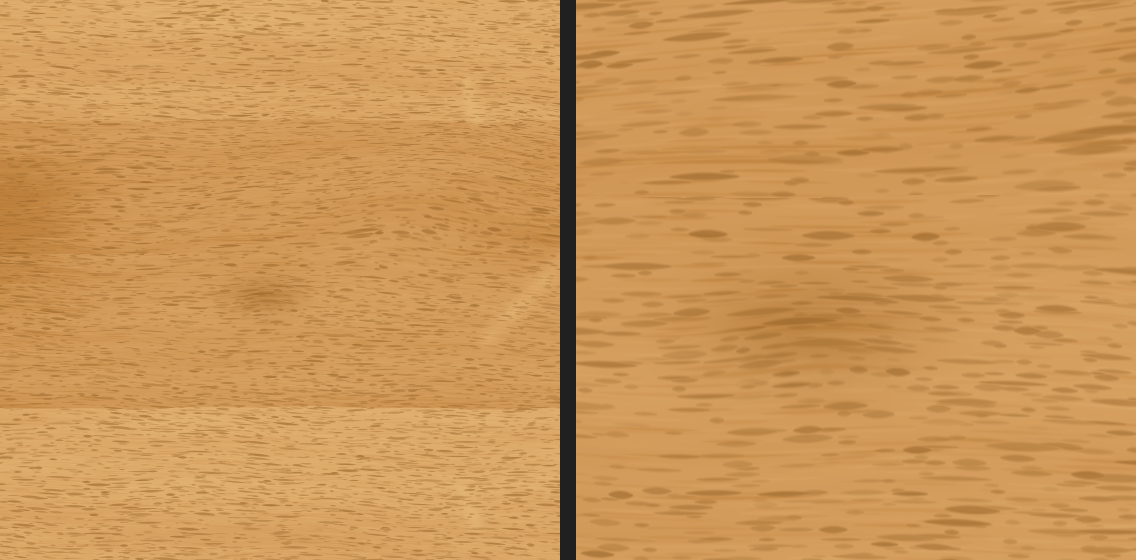
Left: the whole. Right: its middle third, enlarged.
A three.js fragment shader for this texture:

```glsl
#define LIGHT vec3(0.885, 0.700, 0.445)
#define HONEY vec3(0.830, 0.612, 0.360)
#define AMBER vec3(0.745, 0.505, 0.235)
#define PORE vec3(0.585, 0.385, 0.150)
#define PORE_CELL vec2(0.040, 0.0080)
#define FLECK_CELL vec2(0.023, 0.0052)
#define FIBRE_CELL vec2(0.085, 0.0045)
#define SEAMS vec3(0.272, 0.548, 0.785)
#define SOFTNESS 0.0011

varying vec2 vUv;

vec4 hash(vec2 p) {
  vec4 q = fract(p.xyxy * vec4(0.1031, 0.1030, 0.0973, 0.1099));
  q += dot(q, q.wzxy + 33.33);
  return fract((q.xxyz + q.yzzw) * q.zywx);
}

float blob(vec2 p, vec2 centre, vec2 radius) {
  vec2 q = (p - centre) / radius;
  return exp(-dot(q, q));
}

// Soft pale ray from a to b
float ray(vec2 p, vec2 a, vec2 b, float width) {
  vec2 ab = b - a;
  float d = length(p - a - ab * clamp(dot(p - a, ab) / dot(ab, ab), 0.0, 1.0));
  return exp(-d * d / (width * width));
}

// Cellular scatter of tapered dashes, one per cell, rows shifted at random
float dashes(vec2 p, vec2 cell, float density, float seed) {
  vec2 g = p / cell;
  float soft = SOFTNESS / cell.y;
  float ink = 0.0;
  for (int j = -1; j <= 1; j++) {
    float row = floor(g.y) + float(j);
    float x = g.x + 19.0 * hash(vec2(row, seed)).x;
    for (int i = -1; i <= 1; i++) {
      vec2 id = vec2(floor(x) + float(i), row);
      vec4 h = hash(id + seed * 7.3);
      vec2 d = vec2(x, g.y) - id - h.xy;
      float reach = mix(0.2, 0.7, h.z * h.z);
      float taper = 1.0 - d.x * d.x / (reach * reach);
      float halfWidth = mix(0.13, 0.30, fract(h.w * 17.0)) * taper;
      float mark = smoothstep(-soft, soft, halfWidth - abs(d.y));
      mark *= smoothstep(0.0, 0.3, taper) * mix(0.45, 1.0, fract(h.w * 41.0));
      mark *= 1.0 - smoothstep(density - 0.1, density + 0.1, h.w);
      ink = max(ink, mark);
    }
  }
  return ink;
}

void main() {
  vec2 p = vUv;

  // Boards, from the bottom up
  float seamY = p.y + 0.002 * sin(p.x * 9.0) + 0.001 * sin(p.x * 31.0);
  vec3 above = smoothstep(SEAMS - 0.002, SEAMS + 0.002, vec3(seamY));
  float board = dot(step(SEAMS, vec3(seamY)), vec3(1.0));
  float tone = mix(mix(mix(0.77, 0.50, above.x), 0.44, above.y), 0.68, above.z);

  // Grain direction: slight fall to the right, with an arch and a knot
  float arch = blob(p, vec2(0.76, 0.67), vec2(0.30, 0.12));
  float knot = blob(p, vec2(0.475, 0.470), vec2(0.065, 0.036));
  vec2 grain = p;
  grain.y += 0.035 * p.x - 0.060 * arch - 0.010 * knot;
  grain.y += 0.004 * sin(p.x * 8.0 + p.y * 13.0) + 0.002 * sin(p.x * 21.0 - p.y * 17.0);
  grain += board * vec2(3.7, 1.3);

  // Broad bands and clouds from layered sines
  float band = sin(grain.y * 47.0 + 1.5 * sin(p.x * 4.0 + board))
             + 0.7 * sin(grain.y * 113.0 + 1.8 * sin(p.x * 6.0 + 2.0))
             + 0.5 * sin(grain.y * 271.0 + 2.2 * sin(p.x * 9.0));
  float cloud = sin(p.x * 7.0 + 2.0 * sin(p.y * 15.0))
              * sin(p.y * 23.0 + 2.0 * sin(p.x * 3.0 + 1.0));
  tone += 0.040 * band + 0.045 * cloud;

  // Stains, knot and dark board edges
  tone -= 0.42 * blob(p, vec2(-0.02, 0.63), vec2(0.17, 0.12));
  tone -= 0.16 * blob(p, vec2(0.0, 0.46), vec2(0.20, 0.12));
  tone -= 0.15 * blob(p, vec2(1.03, 0.60), vec2(0.22, 0.11));
  tone -= 0.14 * blob(p, vec2(0.40, 0.0), vec2(0.80, 0.10));
  tone -= 0.26 * knot;
  tone -= 0.16 * above.x * exp(-(p.y - SEAMS.x) * 28.0);
  tone += 0.13 * smoothstep(0.90, 1.0, p.y);

  // Pale rays
  float pale = 0.8 * ray(p, vec2(0.87, 0.395), vec2(1.02, 0.55), 0.018);
  pale += 0.7 * ray(p, vec2(0.832, 0.85), vec2(0.850, 0.79), 0.013);
  pale += 0.6 * ray(p, vec2(0.832, 0.12), vec2(0.850, 0.06), 0.013);
  tone += 0.32 * pale;

  // Pores, short flecks and long faint fibres
  float crowd = 0.53 + 0.17 * cloud + 0.05 * band + 0.3 * knot - 0.2 * pale;
  float pores = dashes(grain, PORE_CELL, crowd - 0.12 * arch, 3.0);
  float flecks = dashes(grain, FLECK_CELL, crowd + 0.18 * arch, 11.0);
  float fibres = dashes(grain, FIBRE_CELL, 0.75, 23.0);
  float sheen = dashes(grain + 0.37, FIBRE_CELL, 0.60, 31.0);
  tone += 0.14 * sheen - 0.20 * fibres;

  vec3 color = mix(AMBER, HONEY, smoothstep(0.0, 0.5, tone));
  color = mix(color, LIGHT, smoothstep(0.4, 1.0, tone));
  color = mix(color, PORE, 0.22 * knot);
  color = mix(color, PORE, max(0.62 * pores, 0.46 * flecks));
  gl_FragColor = vec4(color, 1.0);
}
```
